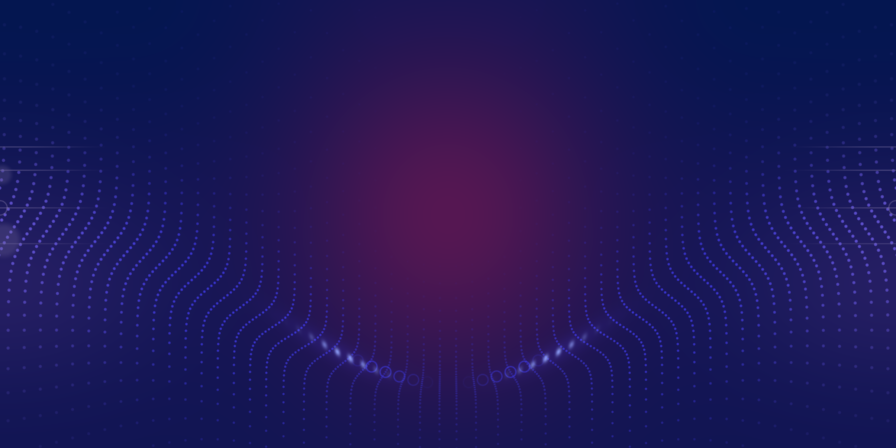
Reproduce this background procedurally as a Shadertoy shader.

```glsl
// Mirrored wave of blue dots folding around a magenta glow on deep navy.

// Background colours
const vec3 NAVY = vec3(0.065, 0.08, 0.325);
const vec3 TOP_BLUE = vec3(0.015, 0.085, 0.315);
const vec3 MAGENTA = vec3(0.335, 0.09, 0.32);
const vec3 SIDE_VIOLET = vec3(0.16, 0.125, 0.40);
// Detail colours
const vec3 DOT_BLUE = vec3(0.23, 0.21, 0.84);
const vec3 DOT_VIOLET = vec3(0.39, 0.33, 0.83);
const vec3 SPARK = vec3(0.62, 0.72, 1.0);
const vec3 LINE_GREY = vec3(0.46, 0.42, 0.62);
// Layout, in canvas heights
const float GLOW_Y = 0.52;
const vec2 GLOW_SIZE = vec2(0.33, 0.36);
const float COLUMN_GAP = 0.036;
const float ROW_STEP = 0.155;
const float FOLD_SHIFT = 0.10;
const float RING_GAP = 0.031;
const float RING_RADIUS = 0.012;

// Height of the fold at distance d from the middle
float ridge(float d) {
    float k = d / 0.52;
    return 0.14 + 0.37 * (1.0 - exp(-k * k));
}

// Smooth disc coverage
float disc(float dist, float radius, float px) {
    return 1.0 - smoothstep(radius - px, radius + px, dist);
}

// Smooth stroke that keeps its weight when thinner than a pixel
float stroke(float dist, float width, float px) {
    return disc(abs(dist), width, px) * min(1.0, 2.0 * width / px);
}

float bell(float x) {
    return exp(-x * x);
}

vec3 background(vec2 p) {
    vec3 col = mix(NAVY, TOP_BLUE, smoothstep(0.5, 1.0, p.y) * smoothstep(0.1, 0.7, p.x));
    float side = bell((p.x - 1.0) / 0.36) * bell((p.y - 0.37) / 0.22);
    col = mix(col, SIDE_VIOLET, 0.85 * side);
    vec2 g = vec2(p.x, p.y - GLOW_Y) / GLOW_SIZE;
    return mix(col, MAGENTA, exp(-dot(g, g)));
}

// Brightness of a dot by column and height above the fold
float dotLight(float c, float h) {
    float reach = h > 0.0 ? 0.17 : 0.25;
    float side = smoothstep(0.08, 0.36, c);
    float crest = mix(0.35, 0.85, side) * bell(h / reach);
    return crest + 0.09 * smoothstep(0.1, 0.3, c);
}

// Strongest dot covering p: the columns swing outward below the fold
float dotWave(vec2 p, float px) {
    float light = 0.0;
    float nearColumn = floor(p.x / COLUMN_GAP);
    for (int i = -4; i <= 1; i++) {
        float c = (nearColumn + float(i) + 0.5) * COLUMN_GAP;
        float base = ridge(c);
        float width = mix(0.028, 0.075, smoothstep(0.2, 1.0, c));
        float shift = FOLD_SHIFT * smoothstep(0.0, 0.3, c);
        float row = round(asinh((p.y - base) / width) / ROW_STEP);
        // The narrow inner folds need wider rows away from the crest
        for (int j = -1; j <= 1; j++) {
            float h = width * sinh((row + float(j)) * ROW_STEP);
            float swing = 0.5 - 0.5 * tanh(h / width);
            vec2 center = vec2(c + shift * swing, base + h);
            float radius = mix(0.0022, 0.0034, smoothstep(0.2, 1.0, c));
            float cover = disc(length(p - center), radius, px);
            light = max(light, cover * dotLight(c, h));
        }
    }
    return light;
}

// Small overlapping loops at the lowest part of the fold
float loops(vec2 p, float px) {
    float c = (floor(p.x / RING_GAP) + 0.5) * RING_GAP;
    float ring = stroke(length(p - vec2(c, ridge(c) + 0.004)) - RING_RADIUS, 0.0015, px);
    return ring * smoothstep(0.02, 0.14, c) * (1.0 - smoothstep(0.17, 0.22, c));
}

// Thin level lines fading inward from both edges
float edgeLines(vec2 p, float px) {
    float lines = stroke(p.y - 0.672, 0.0011, px) + stroke(p.y - 0.536, 0.0011, px);
    lines += stroke(p.y - 0.620, 0.0011, px) + 0.7 * stroke(p.y - 0.456, 0.0011, px);
    float ring = stroke(length(p - vec2(1.0, 0.536)) - 0.016, 0.0012, px);
    return 0.55 * lines * smoothstep(0.74, 0.98, p.x) + 0.5 * ring;
}

void mainImage(out vec4 fragColor, in vec2 fragCoord) {
    float px = 1.0 / iResolution.y;
    vec2 uv = fragCoord * px;
    float middle = 0.5 * iResolution.x * px;
    vec2 p = vec2(abs(uv.x - middle), uv.y);

    vec3 col = background(p);

    // Dots and loops
    vec3 dotColor = mix(DOT_BLUE, DOT_VIOLET, smoothstep(0.55, 1.0, p.x));
    col = mix(col, dotColor, dotWave(p, px));
    col = mix(col, DOT_BLUE, 0.6 * loops(p, px));

    // Bright glints where the fold is tightest
    float off = p.y - ridge(p.x);
    float glint = bell((p.x - 0.23) / 0.07) * bell(off / 0.008);
    float beads = 0.5 + 0.5 * cos(6.2832 * (p.x - 0.247) / 0.029);
    col = mix(col, SPARK, 0.75 * glint * beads * beads);
    col += DOT_BLUE * 0.12 * bell((p.x - 0.25) / 0.12) * bell(off / 0.025);

    // Edge lines, and two soft discs on the left
    col = mix(col, LINE_GREY, edgeLines(p, px));
    float haze = disc(length(uv - vec2(0.005, 0.61)), 0.02, 0.008);
    haze += disc(length(uv - vec2(0.008, 0.464)), 0.036, 0.010);
    col = mix(col, LINE_GREY, 0.28 * haze);

    fragColor = vec4(col, 1.0);
}
```
